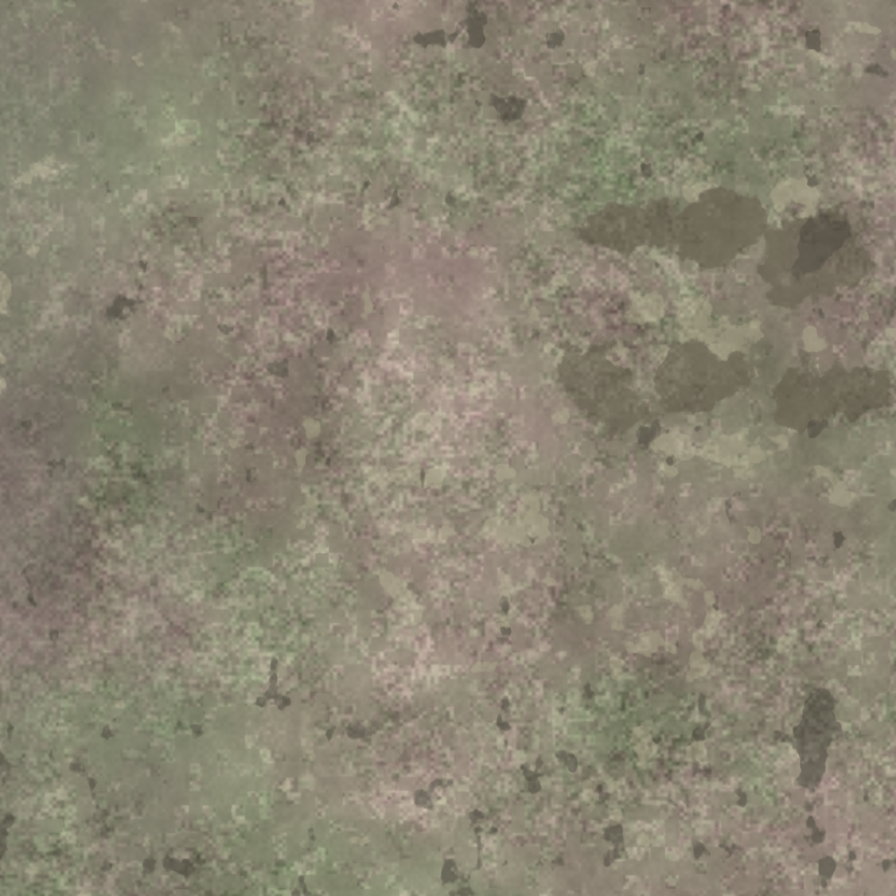
Reproduce this texture procedurally as a three.js fragment shader.

```glsl
varying vec2 vUv;

// Palette
const vec3 BASE  = vec3(0.545, 0.530, 0.452);
const vec3 PALE  = vec3(0.670, 0.648, 0.545);
const vec3 BROWN = vec3(0.430, 0.405, 0.340);
const vec3 CRUST = vec3(0.350, 0.335, 0.290);
const vec3 MAUVE = vec3(0.455, 0.430, 0.400);
const vec3 MAUVE_TINT = vec3(0.075, -0.055, 0.045);

// Feature scales, in cells across the canvas
const float CLOUD_SCALE = 4.0;
const float MOTTLE_SCALE = 20.0;
const float FLAKE_SCALE = 32.0;
const float BLOCK_SCALE = 64.0;
const float CLUMP_SCALE = 115.0;
const float GRAIN_SCALE = 230.0;

// Feature strengths
const float CLOUD_GAIN = 0.20;
const float MOTTLE_GAIN = 0.23;
const float CLUMP_GAIN = 0.12;
const float GRAIN_GAIN = 0.16;
const float BLOCK_GAIN = 0.035;
const int BLOT_COUNT = 6;

float hash(vec2 p) {
  vec3 q = fract(vec3(p.xyx) * 0.1031);
  q += dot(q, q.yzx + 33.33);
  return fract((q.x + q.y) * q.z);
}

// Value noise around zero; a narrow blend gives soft-edged square cells
float cellNoise(vec2 p, float blend) {
  vec2 i = floor(p);
  vec2 f = smoothstep(0.5 - blend, 0.5 + blend, fract(p));
  float low = mix(hash(i), hash(i + vec2(1.0, 0.0)), f.x);
  float high = mix(hash(i + vec2(0.0, 1.0)), hash(i + 1.0), f.x);
  return mix(low, high, f.y) - 0.5;
}

float noise(vec2 p) { return cellNoise(p, 0.5); }

float fbm(vec2 p) {
  float sum = 0.0;
  float weight = 0.53;
  for (int i = 0; i < 4; i++) {
    sum += weight * noise(p);
    p = p * 2.03 + vec2(17.3, 9.1);
    weight *= 0.5;
  }
  return sum;
}

// Soft elliptical region, 1 at its centre
float region(vec2 p, vec2 centre, vec2 radius) {
  vec2 d = (p - centre) / radius;
  return exp(-dot(d, d));
}

// Ragged spots that thicken where the density is high
float spots(vec2 p, float density) {
  return smoothstep(0.04, 0.14, fbm(p) + 0.36 * (density - 0.55));
}

// Brown blots in a jittered three by two grid
float blots(vec2 p) {
  float cover = 0.0;
  float ragged = 1.5 * fbm(p * 17.0) + 0.9 * fbm(p * 60.0);
  for (int i = 0; i < BLOT_COUNT; i++) {
    float k = float(i);
    vec2 seed = vec2(k * 7.0, 31.0);
    vec2 jitter = vec2(hash(seed), hash(seed + 5.0)) - 0.5;
    vec2 centre = vec2(0.69 + 0.11 * mod(k, 3.0), 0.72 - 0.16 * floor(k / 3.0));
    vec2 radius = vec2(0.05, 0.03) + 0.02 * vec2(hash(seed + 11.0), hash(seed + 19.0));
    float reach = length((p - centre - 0.04 * jitter) / radius) + ragged;
    cover = max(cover, 1.0 - smoothstep(0.8, 1.05, reach));
  }
  return cover;
}

void main() {
  vec2 uv = vUv;

  // Clouds, mottling and grain, calmer in some square patches
  float block = cellNoise(uv * BLOCK_SCALE, 0.12);
  float rough = smoothstep(-0.35, 0.25, block + 1.6 * fbm(uv * 7.0 + 40.0));
  float tone = CLOUD_GAIN * fbm(uv * CLOUD_SCALE + 3.0) + BLOCK_GAIN * block;
  tone += MOTTLE_GAIN * fbm(uv * MOTTLE_SCALE + 60.0) * mix(0.5, 1.0, rough);
  tone += CLUMP_GAIN * noise(uv * CLUMP_SCALE + 8.0) * mix(0.25, 1.0, rough);
  tone += GRAIN_GAIN * noise(uv * GRAIN_SCALE) * mix(0.2, 1.0, rough);
  vec3 color = BASE + tone * vec3(1.0, 0.98, 0.9);

  // Drift between mauve and moss green
  float hue = 1.3 * fbm(uv * 6.0 + 80.0) + 0.5 * noise(uv * 95.0 + 20.0) * rough;
  color += MAUVE_TINT * hue;

  // Vertical grime down the left side and in the upper corners
  float drip = 0.55 + 2.0 * fbm(uv * vec2(16.0, 2.5) + 50.0);
  float grime = region(uv, vec2(0.08, 0.4), vec2(0.14, 0.55))
    + region(uv, vec2(0.06, 0.98), vec2(0.2, 0.16))
    + 0.8 * region(uv, vec2(1.0, 0.9), vec2(0.08, 0.25));
  color = mix(color, MAUVE, clamp(0.65 * grime * drip, 0.0, 0.6));

  // Pale flaking plaster
  float paleArea = 0.85 * region(uv, vec2(0.80, 0.63), vec2(0.20, 0.06))
    + 0.55 * region(uv, vec2(0.86, 0.48), vec2(0.11, 0.07))
    + 0.55 * region(uv, vec2(0.84, 0.78), vec2(0.14, 0.07))
    + 0.40 * region(uv, vec2(0.50, 0.46), vec2(0.20, 0.17))
    + 0.35 * region(uv, vec2(0.70, 0.27), vec2(0.22, 0.16))
    + 0.45 * region(uv, vec2(0.02, 0.63), vec2(0.06, 0.06));
  float flakes = spots(uv * FLAKE_SCALE + 100.0, paleArea);
  color = mix(color, PALE + 0.5 * tone, 0.62 * flakes);

  // Brown blots
  color = mix(color, BROWN + 0.35 * tone, 0.8 * blots(uv));

  // Dark crust along the right seam and scattered near the bottom
  float seamX = 0.915 + 0.05 * fbm(vec2(uv.y * 7.0, 4.0));
  float seam = exp(-pow((uv.x - seamX) / 0.018, 2.0));
  float seamFade = 0.25 + 0.75 * (1.0 - smoothstep(0.15, 0.38, uv.y))
    + 0.4 * smoothstep(0.8, 1.0, uv.y);
  float crustArea = 0.85 * seam * seamFade
    + 0.42 * region(uv, vec2(0.70, 0.10), vec2(0.25, 0.09))
    + 0.40 * region(uv, vec2(0.0, 0.12), vec2(0.12, 0.10))
    + 0.60 * region(uv, vec2(0.92, 0.72), vec2(0.04, 0.05))
    + 0.30 * region(uv, vec2(0.55, 0.98), vec2(0.30, 0.06));
  float crust = spots(uv * FLAKE_SCALE * vec2(1.0, 0.85) + 200.0, crustArea);
  color = mix(color, CRUST + 0.4 * tone, 0.7 * crust);

  // One faint upright scrape
  float scrape = region(uv, vec2(0.345, 0.18), vec2(0.008, 0.045));
  color = mix(color, PALE, 0.6 * scrape * (0.7 + noise(uv * 90.0)));

  gl_FragColor = vec4(color, 1.0);
}
```
